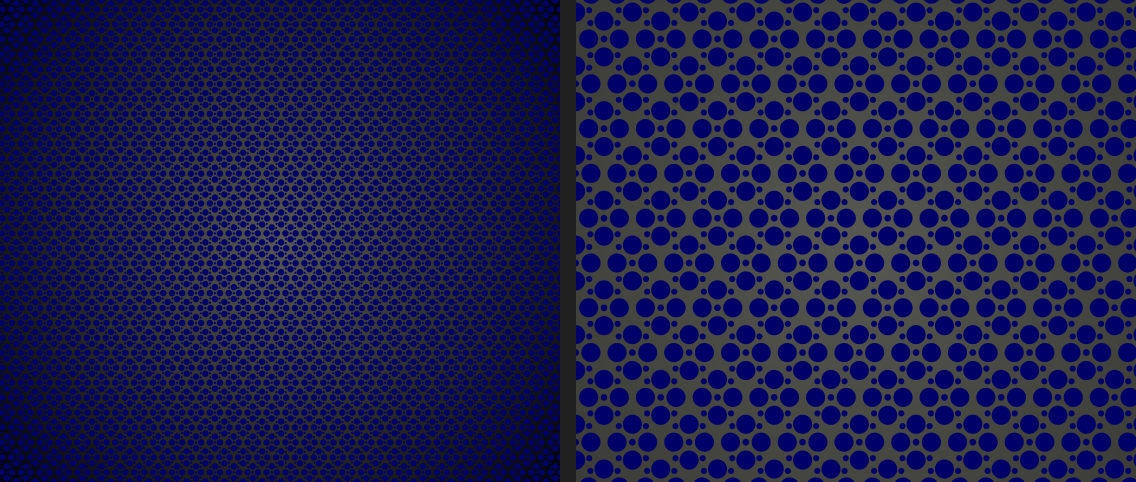
Left: the whole. Right: its middle third, enlarged.
Write a Shadertoy shader that draws this pattern.

```glsl
// Staggered four-lobed dot flowers in navy over a charcoal radial glow.

// Lengths are fractions of the canvas height.
const vec2  SPACING      = vec2(0.03924, 0.03098); // flower pitch across, row pitch
const vec2  ORIGIN       = vec2(0.0023, -0.0152);  // a flower centre, from the canvas centre
const vec2  LOBE_OFFSET  = vec2(0.0106, 0.0124);   // side lobes, top and bottom lobes
const float LOBE_RADIUS  = 0.0066;
const vec2  NOTCH_OFFSET = vec2(0.0094, 0.0111);   // small dots between the lobes
const float NOTCH_RADIUS = 0.0021;
const float HEART_RADIUS = 0.0023;

const vec3  NAVY         = vec3(0.0, 0.0, 0.41);
const vec3  GLOW_CENTRE  = vec3(0.345, 0.345, 0.32);
const vec3  GLOW_EDGE    = vec3(0.0);
const float GLOW_RADIUS  = 0.785;

float circle(vec2 p, float radius) {
    return length(p) - radius;
}

// Signed distance to one flower, folded into its first quadrant.
float flower(vec2 p) {
    p = abs(p);
    float sides  = circle(p - vec2(LOBE_OFFSET.x, 0.0), LOBE_RADIUS);
    float ends   = circle(p - vec2(0.0, LOBE_OFFSET.y), LOBE_RADIUS);
    float notch  = circle(p - NOTCH_OFFSET, NOTCH_RADIUS);
    float heart  = circle(p, HEART_RADIUS);
    return min(min(sides, ends), min(notch, heart));
}

// Offset from the nearest point of a rectangular lattice.
vec2 repeatCentred(vec2 p, vec2 period) {
    return p - period * floor(p / period + 0.5);
}

// Two interleaved lattices give the half-step shift of alternate rows.
float flowerField(vec2 p) {
    vec2 period = SPACING * vec2(1.0, 2.0);
    float evenRows = flower(repeatCentred(p, period));
    float oddRows  = flower(repeatCentred(p - 0.5 * period, period));
    return min(evenRows, oddRows);
}

void mainImage(out vec4 fragColor, in vec2 fragCoord) {
    vec2 p = (fragCoord - 0.5 * iResolution.xy) / iResolution.y;
    float pixel = 1.0 / iResolution.y;

    // Radial glow
    float fade = clamp(length(p) / GLOW_RADIUS, 0.0, 1.0);
    vec3 color = mix(GLOW_CENTRE, GLOW_EDGE, fade);

    // Flowers, antialiased over one pixel
    float coverage = clamp(0.5 - flowerField(p - ORIGIN) / pixel, 0.0, 1.0);
    color = mix(color, NAVY, coverage);

    fragColor = vec4(color, 1.0);
}
```
